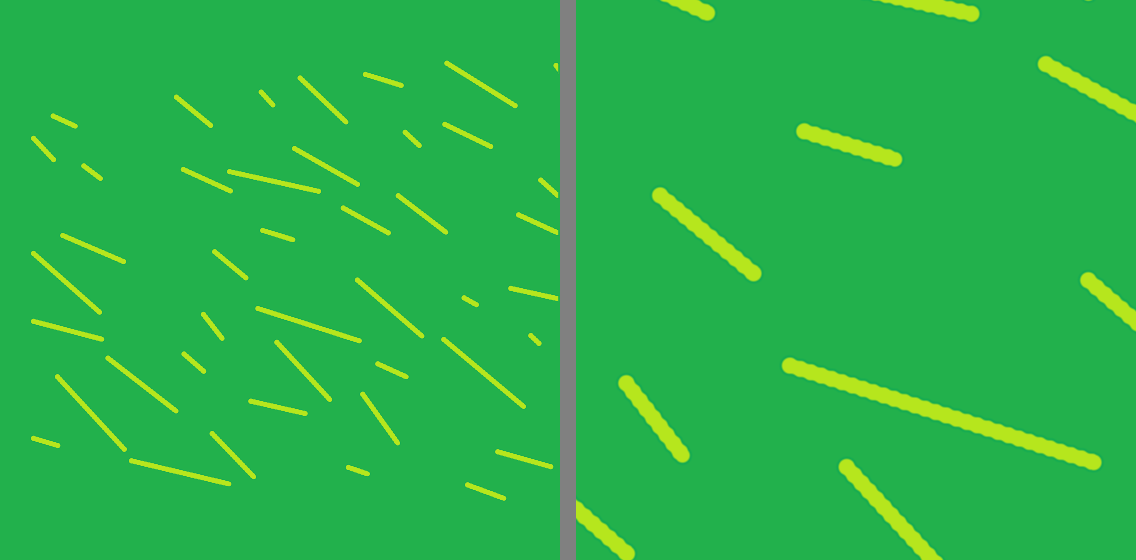
Left: the whole. Right: its middle third, enlarged.
This pattern is drawn by a three.js fragment shader. Its source:

```glsl
varying vec2 vUv;

float hash(vec2 p) {
  return fract(sin(dot(p, vec2(127.1, 311.7))) * 43758.5453);
}

// Signed distance to a round-ended stroke with slightly beaded sides
float strokeDistance(vec2 p, vec2 a, vec2 b) {
  vec2 ab = b - a;
  float t = clamp(dot(p - a, ab) / dot(ab, ab), 0.0, 1.0);
  float bead = cos(t * length(ab) * 6.2832 / 0.0065);
  return length(p - a - ab * t) - 0.0045 - 0.0003 * bead;
}

// Each slanted cell holds one stroke that stays inside it
float scatteredStrokes(vec2 p) {
  vec2 along = vec2(cos(0.58), -sin(0.58));
  vec2 across = vec2(-along.y, along.x);
  vec2 cellSize = vec2(0.21, 0.088);

  vec2 grid = vec2(dot(p, along), dot(p, across)) / cellSize;
  float row = floor(grid.y);
  float shift = hash(vec2(row, 7.3));
  vec2 cell = vec2(floor(grid.x + shift), row);

  // Length, direction and place of the stroke
  float len = mix(0.015, 0.19, pow(hash(cell + 3.1), 1.1));
  float turn = (hash(cell + 11.7) - 0.5) * 0.74;
  vec2 halfStroke = 0.5 * len * vec2(cos(turn), sin(turn));
  vec2 room = max(cellSize * 0.5 - abs(halfStroke) - vec2(0.008, 0.01), 0.0);
  vec2 jitter = vec2(hash(cell + 23.9), hash(cell + 37.3)) * 2.0 - 1.0;
  vec2 center = (cell + 0.5 - vec2(shift, 0.0)) * cellSize + jitter * room;

  vec2 a = center - halfStroke;
  vec2 b = center + halfStroke;
  a = along * a.x + across * a.y;
  b = along * b.x + across * b.y;

  // Empty margins; strokes crossing the left one are cut short
  if (b.x < 0.073 || b.y < 0.065 || a.y > 0.95) return 1.0;
  a = mix(a, b, max(0.0, (0.06 - a.x) / (b.x - a.x)));
  return strokeDistance(p, a, b);
}

void main() {
  vec3 green = vec3(0.133, 0.694, 0.298);
  vec3 darkGreen = vec3(0.08, 0.67, 0.32);
  vec3 lime = vec3(0.715, 0.902, 0.112);

  float d = max(scatteredStrokes(vUv), vUv.x - 0.997);

  // Thin dark rim under the lime stroke
  vec3 color = mix(darkGreen, green, smoothstep(0.0006, 0.0022, d));
  color = mix(lime, color, smoothstep(-0.0008, 0.0008, d));
  gl_FragColor = vec4(color, 1.0);
}
```
